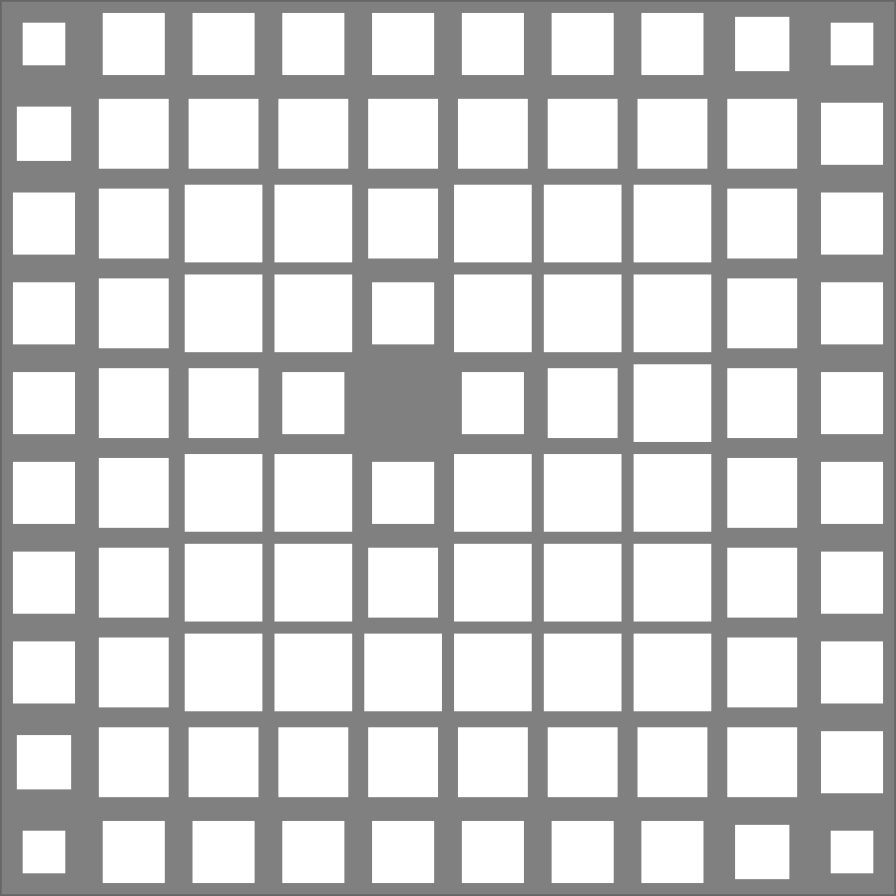
Write a three.js fragment shader that draws this pattern.

```glsl
// A ten by ten grid of white squares on grey, with a thin dark frame.
// Squares shrink in steps toward the rim and toward an empty cell near the
// middle; each pixel finds its cell, derives the side and box-filters edges.

#define CELLS 10.0
#define PITCH 0.1002
#define FIRST_CENTER 0.0491
#define FULL_SIDE 0.0867
#define SIDE_STEP 0.0087
#define CORNER_STEPS 4.5
#define HOLE_CELL vec2(4.0, 5.0)
#define FRAME_WIDTH 0.00195
#define GROUND_GREY vec3(0.50)
#define FRAME_GREY vec3(0.40)
#define SQUARE_WHITE vec3(1.0)

varying vec2 vUv;

// Number of steps by which the square in a cell is reduced
float shrinkSteps(vec2 cell) {
  vec2 rim = min(cell, CELLS - 1.0 - cell);
  float depth = min(rim.x, rim.y);
  float steps = max(2.0 - depth, 0.0);

  // Smaller squares at the corners and beside some of them
  bool leftNeighbor = cell.x < 0.5 && abs(rim.y - 1.0) < 0.5;
  bool rightNeighbor = abs(cell.x - (CELLS - 2.0)) < 0.5 && rim.y < 0.5;
  if (leftNeighbor || rightNeighbor) steps = 3.0;
  if (rim.x + rim.y < 0.5) steps = CORNER_STEPS;

  // Cross of shrinking squares around the hole
  vec2 away = abs(cell - HOLE_CELL);
  if (min(away.x, away.y) < 0.5) {
    steps = max(steps, 3.0 - max(away.x, away.y));
  }
  return steps;
}

// Box-filtered coverage of an axis-aligned square
float squareCoverage(vec2 offset, float side, float pixel) {
  vec2 cover = clamp((0.5 * side - abs(offset)) / pixel + 0.5, 0.0, 1.0);
  return cover.x * cover.y;
}

void main() {
  float pixel = max(fwidth(vUv.x), 1e-5);

  // Grid cell and position inside it
  vec2 grid = (vUv - FIRST_CENTER) / PITCH;
  vec2 cell = clamp(floor(grid + 0.5), 0.0, CELLS - 1.0);
  vec2 offset = (grid - cell) * PITCH;

  // Squares, leaving the hole empty
  float side = FULL_SIDE - SIDE_STEP * shrinkSteps(cell);
  float filled = step(0.5, distance(cell, HOLE_CELL));
  float square = filled * squareCoverage(offset, side, pixel);
  vec3 color = mix(GROUND_GREY, SQUARE_WHITE, square);

  // Thin frame along the canvas edge
  vec2 inset = min(vUv, 1.0 - vUv);
  float edge = min(inset.x, inset.y);
  float frame = clamp((FRAME_WIDTH - edge) / pixel + 0.5, 0.0, 1.0);
  color = mix(color, FRAME_GREY, frame);

  gl_FragColor = vec4(color, 1.0);
}
```
